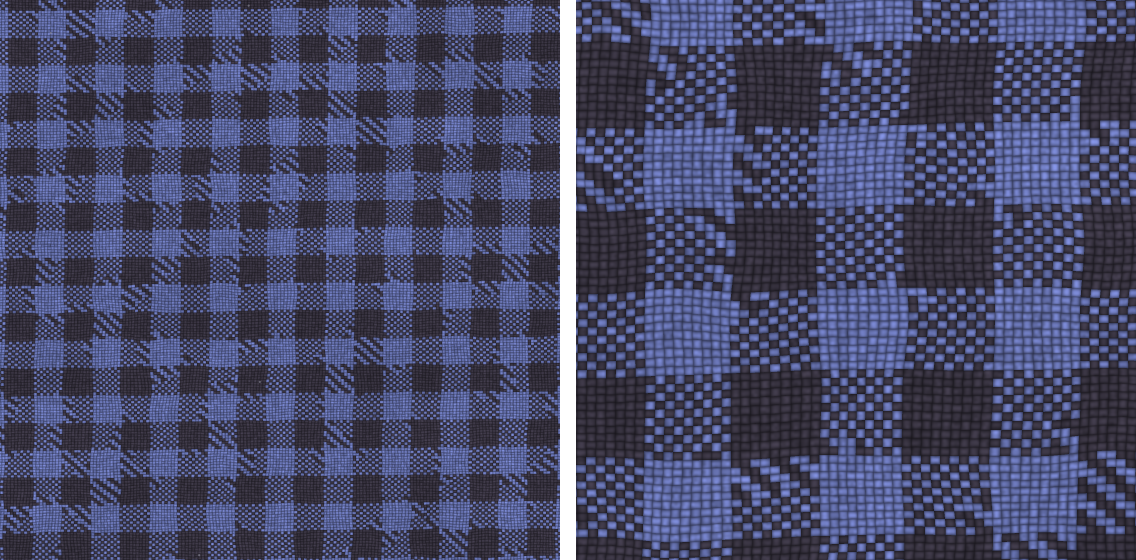
Left, the full canvas; right, a detail of the centre.
Write a WebGL 2 fragment shader that draws this texture.

```glsl
#version 300 es
precision highp float;

uniform vec2 u_resolution;
out vec4 outColor;

#define CHECKS vec2(9.63, 10.18)      // repeats across and down
#define CHECK_START vec2(0.1458, 0.0931)
#define SKEW vec2(0.0104, 0.0091)     // lean of columns and rows
#define THREADS vec2(18.0, 20.0)      // yarns in one repeat
#define BLUE vec3(0.415, 0.462, 0.715)
#define DARK vec3(0.232, 0.212, 0.268)
#define GAP_SHADE 0.42
#define YARN_VARIATION 0.16
#define WOBBLE 0.9
#define TWILL_LEVEL 0.66              // lower gives more diagonal patches
#define SAMPLES 3

float hash(vec2 p) {
    vec3 q = fract(vec3(p.xyx) * 0.1031);
    q += dot(q, q.yzx + 33.33);
    return fract((q.x + q.y) * q.z);
}

float noise(vec2 p) {
    vec2 i = floor(p), f = fract(p);
    f = f * f * (3.0 - 2.0 * f);
    return mix(mix(hash(i), hash(i + vec2(1, 0)), f.x),
               mix(hash(i + vec2(0, 1)), hash(i + vec2(1, 1)), f.x), f.y);
}

// Yarn coordinates, x to the right and y downwards, gently wavering
vec2 yarnCoords(vec2 uv) {
    vec2 p = vec2(uv.x, 1.0 - uv.y);
    vec2 check = (p + SKEW * p.yx - CHECK_START) * CHECKS;
    vec2 waver = vec2(noise(p * 23.0 + 5.0), noise(p * 23.0 + 71.0)) - 0.5;
    return (check + 0.25) * THREADS + WOBBLE * waver;
}

// Plain weave, loosened into diagonal floats in scattered patches
bool warpOnTop(vec2 cell) {
    float diagonal = cell.x - cell.y;
    bool twill = noise(cell / (THREADS * 0.5) + 40.0) > TWILL_LEVEL;
    return twill ? mod(diagonal, 4.0) < 2.0 : mod(diagonal, 2.0) < 1.0;
}

vec3 cloth(vec2 uv) {
    vec2 yarn = yarnCoords(uv);
    vec2 cell = floor(yarn);
    vec2 local = 2.0 * (yarn - cell) - 1.0;

    // The visible yarn decides the colour
    bool warp = warpOnTop(cell);
    vec2 stripe = fract((cell + 0.5) / THREADS);
    float stripePos = warp ? stripe.x : stripe.y;
    vec3 color = stripePos < 0.5 ? DARK : BLUE;

    // Rounded yarn that dips under its neighbours
    float across = warp ? local.x : local.y;
    float along = warp ? local.y : local.x;
    float body = (1.0 - 0.8 * across * across) * (1.0 - 0.65 * pow(along, 4.0));
    float shade = mix(GAP_SHADE, 1.06, body);

    // Uneven yarns, knots and fibres
    float yarnId = warp ? cell.x + 300.0 : cell.y + 700.0;
    float tone = 0.5 * (hash(vec2(yarnId, 3.0)) - 0.5) + hash(cell + 500.0) - 0.5;
    float fibre = noise(uv * 420.0) - 0.5;
    shade *= 1.0 + YARN_VARIATION * (tone + 1.2 * fibre);
    return color * shade;
}

// Rare pale specks of lint
float lint(vec2 uv) {
    vec2 p = uv * 40.0;
    vec2 id = floor(p);
    vec2 center = 0.2 + 0.6 * vec2(hash(id + 11.0), hash(id + 29.0));
    float speck = 1.0 - smoothstep(0.03, 0.12, length(p - id - center));
    return speck * step(0.994, hash(id + 83.0));
}

void main() {
    vec2 uv = gl_FragCoord.xy / u_resolution;

    // Average over the pixel area for smooth yarn edges
    vec3 color = vec3(0.0);
    for (int y = 0; y < SAMPLES; y++) {
        for (int x = 0; x < SAMPLES; x++) {
            vec2 offset = (vec2(x, y) + 0.5) / float(SAMPLES) - 0.5;
            color += cloth(uv + offset / u_resolution);
        }
    }
    color /= float(SAMPLES * SAMPLES);

    // Broad wear and dust
    color *= 0.95 + 0.1 * noise(uv * 9.0 + 17.0);
    color = mix(color, vec3(0.62, 0.62, 0.68), 0.5 * lint(uv));
    outColor = vec4(color, 1.0);
}
```
